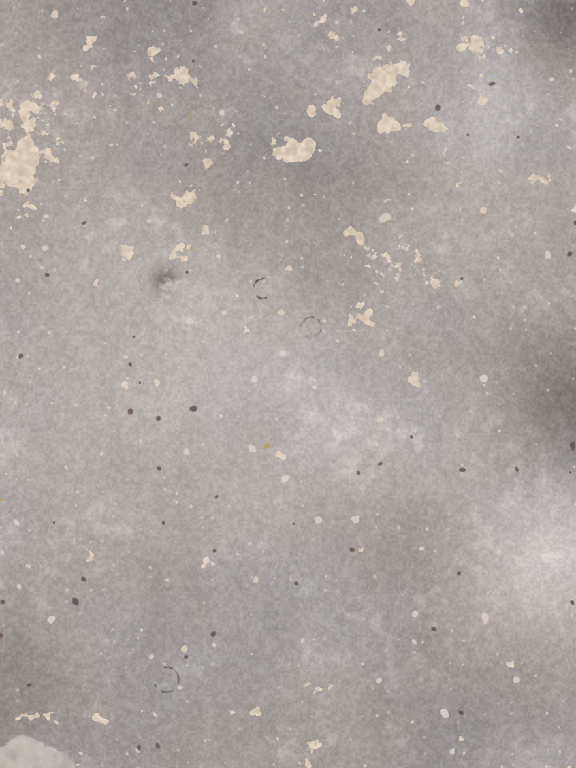
Write a Shadertoy shader that draws this texture.

```glsl
// Worn grey concrete floor with flaking cream paint, specks, stains and soft light.
#define BASE vec3(0.668, 0.637, 0.621)
#define CREAM vec3(0.875, 0.805, 0.725)
#define DARK vec3(0.31, 0.29, 0.28)
#define PALE vec3(0.86, 0.83, 0.80)
#define GRAIN 0.115
#define MOTTLE 0.11
#define LIGHT 1.0
#define FLAKE_SCALE 30.0
#define FLAKE_LEVEL 0.80
#define FLAKE_SPREAD 0.29

// Light and shade pools: x, y, radius, strength
const vec4 POOLS[11] = vec4[11](
    vec4(0.20, 0.53, 0.17, 0.06), vec4(0.61, 0.84, 0.11, 0.07),
    vec4(0.74, 0.28, 0.10, 0.14), vec4(0.42, 0.46, 0.17, 0.04),
    vec4(0.77, 0.48, 0.11, -0.17), vec4(0.76, 0.99, 0.09, -0.20),
    vec4(0.02, 0.06, 0.19, -0.08), vec4(0.36, 0.80, 0.13, -0.055),
    vec4(0.56, 0.04, 0.20, -0.06), vec4(0.51, 0.27, 0.07, -0.05),
    vec4(0.14, 1.00, 0.15, -0.06));

// Places where the paint flakes gather: x, y, radius
const vec3 CLUSTERS[12] = vec3[12](
    vec3(0.03, 0.83, 0.065), vec3(0.02, 0.76, 0.05), vec3(0.20, 0.89, 0.04),
    vec3(0.11, 0.89, 0.035), vec3(0.43, 0.97, 0.045), vec3(0.50, 0.92, 0.045),
    vec3(0.62, 0.97, 0.04), vec3(0.37, 0.80, 0.035), vec3(0.24, 0.74, 0.025),
    vec3(0.51, 0.65, 0.05), vec3(0.47, 0.59, 0.03), vec3(0.14, 0.62, 0.02));

float hash(vec2 p) {
    vec3 q = fract(p.xyx * 0.1031);
    q += dot(q, q.yzx + 33.33);
    return fract((q.x + q.y) * q.z);
}

float noise(vec2 p) {
    vec2 i = floor(p), f = fract(p);
    f = f * f * (3.0 - 2.0 * f);
    return mix(mix(hash(i), hash(i + vec2(1, 0)), f.x),
               mix(hash(i + vec2(0, 1)), hash(i + vec2(1, 1)), f.x), f.y);
}

float fbm(vec2 p) {
    float sum = 0.0, amp = 0.52;
    for (int i = 0; i < 5; i++) {
        sum += amp * noise(p);
        p = mat2(1.6, 1.2, -1.2, 1.6) * p + 17.3;
        amp *= 0.5;
    }
    return sum;
}

float blob(vec2 p, vec2 centre, float radius) {
    vec2 d = (p - centre) / radius;
    return exp(-dot(d, d));
}

// One jittered speck per cell; x is coverage, y is a random tint
vec2 specks(vec2 p, float cells, float share, float size, float px) {
    vec2 q = p * cells, id = floor(q) + cells;
    vec2 d = fract(q) - 0.3 - 0.4 * vec2(hash(id), hash(id + 41.7));
    float angle = 6.283 * hash(id + 9.1);
    d = mat2(cos(angle), sin(angle), -sin(angle), cos(angle)) * d;
    d.x *= 0.6 + 0.9 * hash(id + 5.3);
    float r = size * (0.4 + 0.6 * hash(id + 73.9));
    float dist = length(d) / cells - r * (0.65 + 0.7 * noise(p * 240.0));
    float on = step(hash(id + 27.1), share);
    return vec2(on * (1.0 - smoothstep(-px, px, dist)), hash(id + 61.3));
}

// Broken circular stain
float ring(vec2 p, vec2 centre, float radius, float px) {
    float dist = abs(length(p - centre) - radius) - 0.0022 * noise(p * 260.0);
    return (1.0 - smoothstep(-px, px, dist)) * smoothstep(0.35, 0.6, noise(p * 125.0));
}

float scratch(vec2 p, vec2 a, vec2 along, float px) {
    float t = clamp(dot(p - a, along) / dot(along, along), 0.0, 1.0);
    return 1.0 - smoothstep(0.0, 1.4 * px, length(p - a - along * t));
}

void mainImage(out vec4 fragColor, in vec2 fragCoord) {
    vec2 p = fragCoord / iResolution.y;
    float px = max(0.8 / iResolution.y, 0.0012);

    // Concrete: pools of light, cloudy wear, faint streaks and grain
    float light = 0.0;
    for (int i = 0; i < 11; i++) light += POOLS[i].w * blob(p, POOLS[i].xy, POOLS[i].z);
    float wear = fbm(p * 9.0 + 4.0) - 0.5;
    float streak = noise(p * vec2(45.0, 5.0)) - 0.5;
    float grain = 0.6 * noise(p * 360.0) + 0.4 * noise(p * 150.0) - 0.5;
    vec3 col = BASE + LIGHT * light + MOTTLE * wear + 0.018 * streak + GRAIN * grain;
    col += vec3(-0.012, 0.0, 0.012) * smoothstep(0.5, 0.7, fbm(p * 6.0 + 31.0));
    col += 0.05 * smoothstep(0.55, 0.75, fbm(p * 55.0 + 8.0)) * smoothstep(-0.05, 0.15, wear);

    // Hairline scratches
    for (int i = 0; i < 16; i++) {
        float k = float(i) + 1.0;
        vec2 start = vec2(0.75 * hash(vec2(k, 3.0)), hash(vec2(k, 8.0)));
        float a = 6.283 * hash(vec2(k, 15.0));
        float mark = scratch(p, start, vec2(cos(a), sin(a)) * (0.02 + 0.06 * hash(vec2(k, 21.0))), px);
        col += mark * (mod(k, 2.0) - 0.5) * 0.09 * noise(p * 90.0);
    }

    // Smudge, rings and the pale corner
    float smudge = blob(p, vec2(0.215, 0.635), 0.016) * smoothstep(0.3, 0.6, fbm(p * 70.0));
    col = mix(col, DARK, 0.6 * smudge);
    col = mix(col, DARK, 0.8 * ring(p, vec2(0.342, 0.624), 0.0125, px));
    col = mix(col, DARK, 0.4 * ring(p, vec2(0.405, 0.574), 0.0130, px));
    col = mix(col, DARK, 0.65 * ring(p, vec2(0.217, 0.115), 0.0160, px));
    float corner = length((p - vec2(0.03, -0.01)) * vec2(1.0, 1.4)) + 0.05 * (fbm(p * 32.0) - 0.5);
    col = mix(col, PALE - 0.09 + 0.2 * (fbm(p * 60.0) - 0.5), 0.75 * (1.0 - smoothstep(0.066, 0.074, corner)));

    // Cream flakes, large and small
    float gather = 0.22 * smoothstep(0.5, 0.85, p.y);
    for (int i = 0; i < 12; i++) gather = max(gather, blob(p, CLUSTERS[i].xy, CLUSTERS[i].z));
    float level = FLAKE_LEVEL - FLAKE_SPREAD * gather;
    float large = smoothstep(level, level + 0.025, fbm(p * FLAKE_SCALE));
    float small = smoothstep(level + 0.06, level + 0.11, fbm(p * FLAKE_SCALE * 2.7 + 50.0));
    vec3 paint = CREAM + 0.6 * GRAIN * grain + 0.12 * (noise(p * 190.0) - 0.5);
    col = mix(col, paint, 0.92 * max(large, small));

    // Scattered chips, dust and coloured drips
    vec2 chips = specks(p, 23.0, 0.13, 0.0055, px);
    vec2 dust = specks(p + 3.1, 62.0, 0.17, 0.0021, px);
    vec2 dots = specks(p + 7.7, 28.0, 0.09, 0.0038, px);
    col = mix(col, mix(CREAM, PALE, chips.y), 0.85 * chips.x);
    col = mix(col, PALE, dust.x * (0.35 + 0.5 * dust.y));
    vec3 drip = mix(DARK, dots.y > 0.9 ? vec3(0.70, 0.62, 0.30) : vec3(0.38, 0.29, 0.28), step(0.6, dots.y));
    col = mix(col, drip, 0.75 * dots.x);

    fragColor = vec4(clamp(col, 0.0, 1.0), 1.0);
}
```
